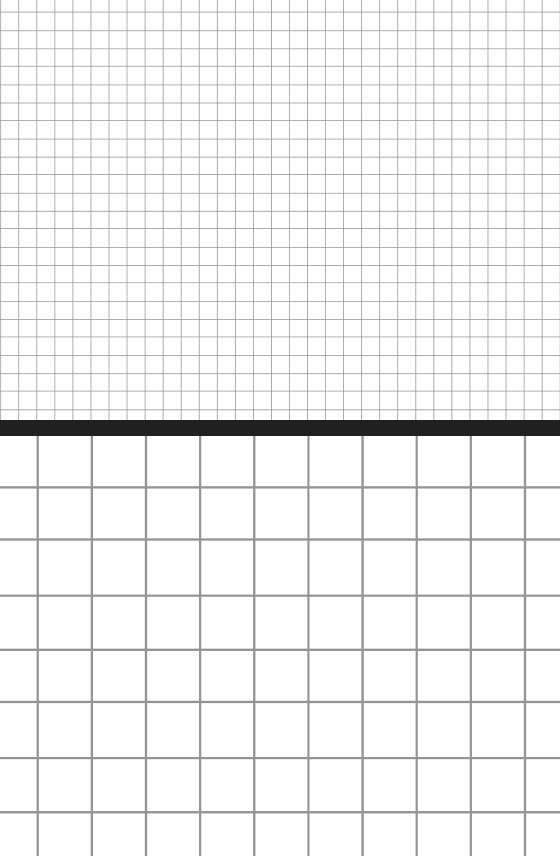
Top, the full canvas; bottom, a detail of the centre.
Write a Shadertoy shader that draws this pattern.

```glsl
// Square graph-paper grid of thin grey lines on white, 31 cells across and 23 down.

float hash(float n) {
    return fract(sin(n * 127.1) * 43758.5453);
}

// Share of a pixel covered by a line of the given width, d away from its centre
float lineCoverage(float d, float width, float pixel) {
    float right = min(d + 0.5 * pixel, 0.5 * width);
    float left = max(d - 0.5 * pixel, -0.5 * width);
    return clamp((right - left) / pixel, 0.0, 1.0);
}

// Line weight varies very slightly from one line to the next
float lineWidth(float index, float seed) {
    return 0.0018 * mix(0.94, 1.06, hash(index + seed));
}

void mainImage(out vec4 fragColor, in vec2 fragCoord) {
    // Canvas height is one unit
    float pixel = 1.0 / iResolution.y;
    vec2 p = fragCoord * pixel - vec2(0.0017, 0.0243);

    // Nearest column and row line
    float pitch = 0.04297;
    vec2 index = round(p / pitch);
    vec2 d = p - index * pitch;

    // Every third row line sits a little high
    float raised = 1.0 - step(0.5, abs(mod(index.y, 3.0) - 1.0));
    d.y -= 0.0016 * raised;

    float column = lineCoverage(d.x, lineWidth(index.x, 3.0), pixel);
    float row = lineCoverage(d.y, lineWidth(index.y, 71.0), pixel);
    float ink = 1.0 - (1.0 - column) * (1.0 - row);

    vec3 paper = vec3(1.0);
    vec3 lineGrey = vec3(0.58);
    fragColor = vec4(mix(paper, lineGrey, ink), 1.0);
}
```
